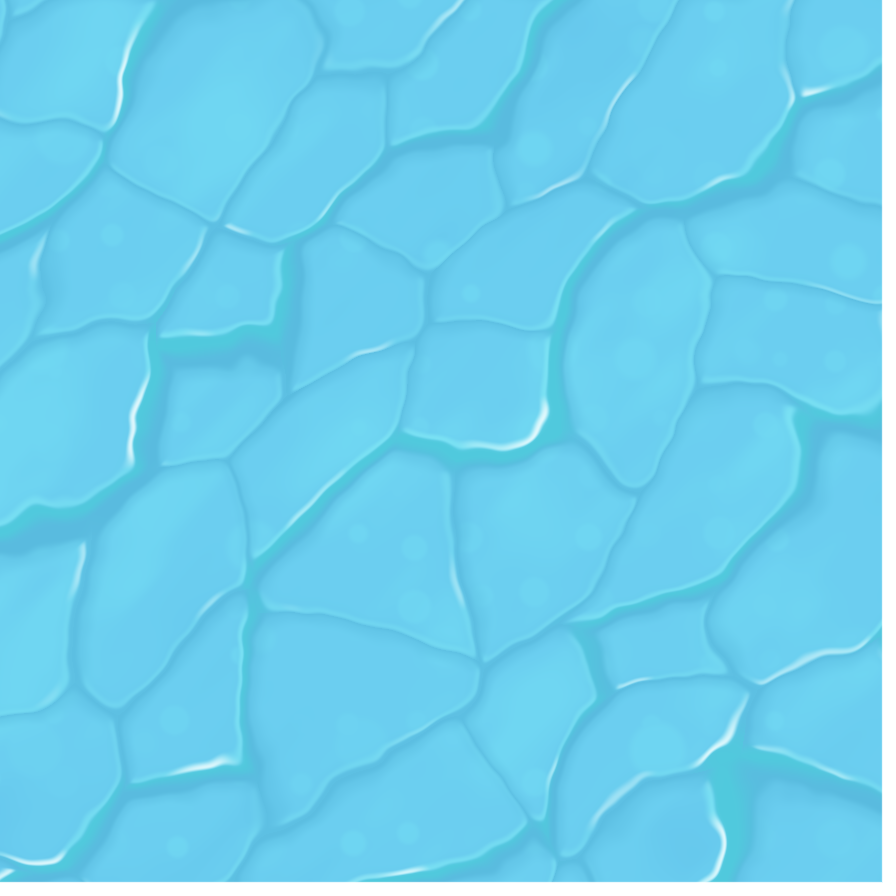
Reproduce this texture procedurally as a three.js fragment shader.

```glsl
// Cracked, hand-painted ice: stretched, warped Voronoi plates leaning along a diagonal.
// Row pairs are split by wide teal fissures, other plates by hairline cracks; edges
// facing the light get a pale rim. A white margin closes the right and lower sides.
varying vec2 vUv;

const vec3 ICE = vec3(0.418, 0.808, 0.940);
const vec3 ICE_PALE = vec3(0.443, 0.852, 0.952);
const vec3 ICE_DEEP = vec3(0.398, 0.782, 0.928);
const vec3 SHADOW = vec3(0.350, 0.735, 0.875);
const vec3 TEAL = vec3(0.315, 0.790, 0.865);
const vec3 RIM = vec3(0.480, 0.885, 0.955);
const vec3 WHITE = vec3(1.0);

const float MARGIN = 0.0156;
const float TILT = 0.80;                   // direction of the fissures, radians
const vec2 PLATES = vec2(4.9, 7.4);        // plates along and across the tilt
const float JITTER = 0.94;
const float FISSURE_WIDTH = 0.0140;        // half widths
const float HAIRLINE_WIDTH = 0.0026;
const float ROUNDING = 260.0;              // higher gives sharper plate corners
const vec2 LIGHT = vec2(-0.23, -0.97);     // in the tilted frame

float hash(vec2 p) {
  vec3 q = fract(p.xyx * vec3(0.1031, 0.1030, 0.0973));
  q += dot(q, q.yzx + 33.33);
  return fract((q.x + q.y) * q.z);
}

vec2 hash2(vec2 p) {
  return vec2(hash(p + 17.3), hash(p + 61.7));
}

float noise(vec2 p) {
  vec2 i = floor(p);
  vec2 f = fract(p);
  f = f * f * (3.0 - 2.0 * f);
  float low = mix(hash(i), hash(i + vec2(1.0, 0.0)), f.x);
  float high = mix(hash(i + vec2(0.0, 1.0)), hash(i + 1.0), f.x);
  return mix(low, high, f.y);
}

vec2 warp(vec2 p, float scale) {
  return vec2(noise(p * scale + 5.0), noise(p * scale + 43.0)) - 0.5;
}

vec2 plateCentre(vec2 id) {
  return id + 0.5 + JITTER * (hash2(id) - 0.5);
}

vec2 nearestPlate(vec2 p) {
  vec2 home = floor(p);
  vec2 best = home;
  float bestDist = 100.0;
  for (int j = -1; j <= 1; j++) {
    for (int i = -1; i <= 1; i++) {
      vec2 id = home + vec2(float(i), float(j));
      vec2 d = plateCentre(id) - p;
      if (dot(d, d) < bestDist) {
        bestDist = dot(d, d);
        best = id;
      }
    }
  }
  return best;
}

// Soft round spots, one per grid cell and only in some of them.
float spots(vec2 uv, float count) {
  vec2 id = floor(uv * count);
  vec2 offset = fract(uv * count) - 0.5 - 0.3 * (hash2(id) - 0.5);
  float radius = mix(0.15, 0.32, hash(id + 9.0));
  float disc = 1.0 - smoothstep(radius - 0.09, radius + 0.02, length(offset));
  return disc * smoothstep(0.45, 1.0, hash(id + 31.0));
}

void main() {
  // Tilted frame: x runs along the fissures, y across them.
  float c = cos(TILT);
  float s = sin(TILT);
  vec2 p = vec2(c * vUv.x + s * vUv.y, c * vUv.y - s * vUv.x) + 3.0;
  vec2 bent = p + 0.09 * warp(p, 5.0) + 0.024 * warp(p, 17.0) + 0.006 * warp(p, 45.0);
  vec2 cell = bent * PLATES;

  // Blend the gaps to all neighbouring plates, weighted towards the closest.
  vec2 id = nearestPlate(cell);
  vec2 centre = plateCentre(id);
  float swell = mix(0.35, 1.4, noise(p * 6.0 + 70.0));
  float weightSum = 0.0;
  float facing = 0.0;
  float fissure = 0.0;
  float across = 0.0;
  for (int j = -2; j <= 2; j++) {
    for (int i = -2; i <= 2; i++) {
      if (i == 0 && j == 0) continue;
      vec2 other = id + vec2(float(i), float(j));
      vec2 span = plateCentre(other) - centre;
      vec2 normal = PLATES * span;
      float dist = dot(centre + 0.5 * span - cell, span) / length(normal);
      float wide = floor(id.y * 0.5) == floor(other.y * 0.5) ? 0.0 : 1.0;
      float hairline = HAIRLINE_WIDTH * mix(0.2, 2.2, hash(id + other));
      float gapHere = dist - mix(hairline, FISSURE_WIDTH * swell, wide);
      float weight = exp(-ROUNDING * gapHere);
      float lit = dot(normalize(normal), LIGHT);
      weightSum += weight;
      facing += weight * lit;
      fissure += weight * wide;
      across += weight * clamp(dist * lit / 0.010, -1.0, 1.0);
    }
  }
  float gap = -log(weightSum) / ROUNDING;
  facing /= weightSum;
  fissure /= weightSum;
  across /= weightSum;

  // Plate surface: broad tone, brushed streaks and pale spots.
  float streak = 0.6 * noise(p * vec2(5.0, 14.0)) + 0.4 * noise(p * vec2(14.0, 38.0));
  float tone = 0.55 * streak + 0.45 * noise(vUv * 3.5 + 11.0);
  vec3 color = mix(ICE_DEEP, ICE, smoothstep(0.15, 0.45, tone));
  color = mix(color, ICE_PALE, 0.75 * smoothstep(0.5, 0.8, tone));
  color = mix(color, ICE_PALE, 0.6 * max(spots(vUv, 9.0), spots(vUv + 0.37, 15.0)));

  // Soft shade beside the cracks, then the cracks themselves.
  float halo = 1.0 - smoothstep(0.0, 0.018, gap);
  color = mix(color, SHADOW, halo * mix(0.45, 0.1, smoothstep(-0.5, 0.5, facing)));
  float tealShare = fissure * smoothstep(-0.6, 0.8, across + 1.4 * noise(p * 9.0) - 0.7);
  float crack = 1.0 - smoothstep(-0.004, 0.004, gap);
  color = mix(color, mix(SHADOW, TEAL, tealShare), crack * mix(0.75, 1.0, fissure));

  // Pale rim and a few glints on edges turned to the light.
  float rim = smoothstep(-0.002, 0.002, gap) * (1.0 - smoothstep(0.002, 0.009, gap));
  rim *= smoothstep(-0.2, 0.7, facing) * mix(0.55, 1.0, fissure);
  float sparkle = smoothstep(0.66, 0.92, noise(p * 15.0 + 20.0));
  color = mix(color, RIM, rim * mix(0.5, 1.0, noise(p * 9.0)));
  color = mix(color, WHITE, 0.75 * rim * sparkle);

  // White margin on the right and lower sides.
  float inner = min(1.0 - vUv.x, vUv.y) - MARGIN;
  color = mix(WHITE, color, smoothstep(-0.001, 0.001, inner));

  gl_FragColor = vec4(color, 1.0);
}
```
